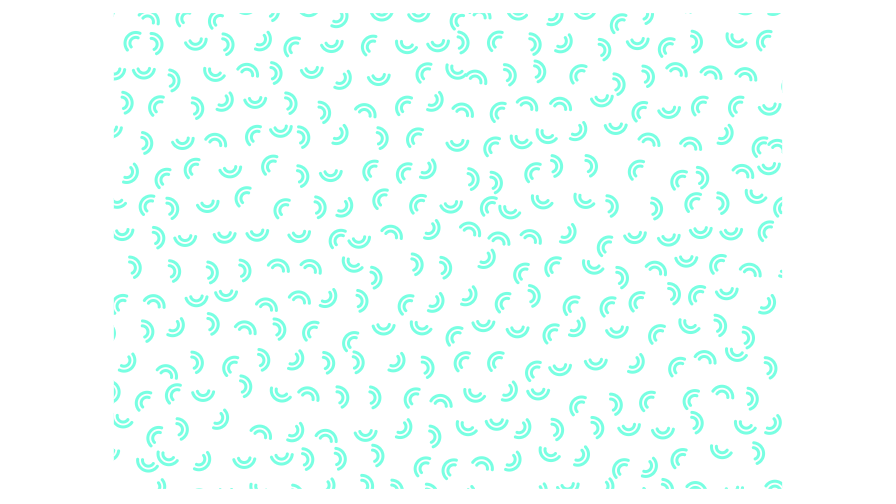
Give the GLSL for this pattern, as a Shadertoy shader.

```glsl
// Scattered mint double arcs inside a white-margined rectangle.
// A staggered grid is jittered and bent by gradient noise; each cell holds
// one pair of concentric round-capped arcs facing one of six directions.

const vec3 PAPER = vec3(1.0);
const vec3 MINT = vec3(0.47, 1.0, 0.885);

// Lengths are in canvas heights
const vec2 FIELD_HALF = vec2(0.663, 0.472);
const vec2 FIELD_CENTER = vec2(0.0, 0.002);
const vec2 CELL = vec2(0.0672, 0.0635);
const float OUTER_RADIUS = 0.0214;
const float INNER_RADIUS = 0.0117;
const float HALF_STROKE = 0.0030;
const float HALF_APERTURE = 1.32;
const float JITTER = 0.011;
const float WARP = 0.028;

vec2 hash2(vec2 p) {
    vec3 q = fract(p.xyx * vec3(0.1031, 0.1030, 0.0973));
    q += dot(q, q.yzx + 33.33);
    return fract((q.xx + q.yz) * q.zy);
}

float cornerSlope(vec2 corner, vec2 offset) {
    float angle = 6.28318 * hash2(corner + 71.0).x;
    return dot(vec2(cos(angle), sin(angle)), offset);
}

float gradientNoise(vec2 p) {
    vec2 i = floor(p), f = fract(p);
    vec2 u = f * f * f * (f * (f * 6.0 - 15.0) + 10.0);
    vec2 e = vec2(0.0, 1.0);
    float low = mix(cornerSlope(i, f), cornerSlope(i + e.yx, f - e.yx), u.x);
    float high = mix(cornerSlope(i + e.xy, f - e.xy), cornerSlope(i + e.yy, f - e.yy), u.x);
    return mix(low, high, u.y);
}

// Distance to a round-capped arc that bulges along +x
float arcDistance(vec2 p, float radius, float aperture, float halfStroke) {
    p.y = abs(p.y);
    float angle = min(atan(p.y, p.x), aperture);
    return length(p - radius * vec2(cos(angle), sin(angle))) - halfStroke;
}

float boxDistance(vec2 p, vec2 halfSize) {
    vec2 d = abs(p) - halfSize;
    return length(max(d, 0.0)) + min(max(d.x, d.y), 0.0);
}

// Picks the bulge direction, in degrees, from a random value
float bulgeDirection(float pick) {
    if (pick < 0.13) return 70.0;
    if (pick < 0.32) return 147.0;
    if (pick < 0.56) return 10.0;
    if (pick < 0.71) return -36.0;
    if (pick < 0.92) return -84.0;
    return -113.0;
}

vec2 motifCenter(vec2 id) {
    float stagger = 0.5 * mod(id.y, 2.0);
    vec2 center = (id + vec2(0.5 + stagger, 0.5)) * CELL;
    vec2 bend = vec2(gradientNoise(center * 4.3 + 13.7),
                     gradientNoise(center * 4.3 + 47.2));
    return center + WARP * bend + JITTER * (2.0 * hash2(id + 200.0) - 1.0);
}

float motifDistance(vec2 p, vec2 id) {
    vec2 random = hash2(id + 350.0);
    float angle = radians(bulgeDirection(random.x) + 10.0 * (random.y - 0.5));
    float c = cos(angle), s = sin(angle);
    vec2 q = mat2(c, -s, s, c) * (p - motifCenter(id));
    q.x += 0.6 * OUTER_RADIUS; // balance the arcs about the cell point
    return min(arcDistance(q, OUTER_RADIUS, HALF_APERTURE, HALF_STROKE),
               arcDistance(q, INNER_RADIUS, HALF_APERTURE, HALF_STROKE));
}

// Nearest motif among the surrounding cells
float patternDistance(vec2 p) {
    vec2 home = floor(p / CELL);
    float nearest = 1.0;
    for (int y = -2; y <= 2; y++) {
        for (int x = -2; x <= 2; x++) {
            nearest = min(nearest, motifDistance(p, home + vec2(x, y)));
        }
    }
    return nearest;
}

void mainImage(out vec4 fragColor, in vec2 fragCoord) {
    float pixel = 1.0 / iResolution.y;
    vec2 p = (fragCoord - 0.5 * iResolution.xy) * pixel;

    // Arcs trimmed to the field, with edges one pixel soft
    float field = boxDistance(p - FIELD_CENTER, FIELD_HALF);
    float shape = max(patternDistance(p), field);
    float ink = clamp(0.5 - shape / pixel, 0.0, 1.0);

    fragColor = vec4(mix(PAPER, MINT, ink), 1.0);
}
```
